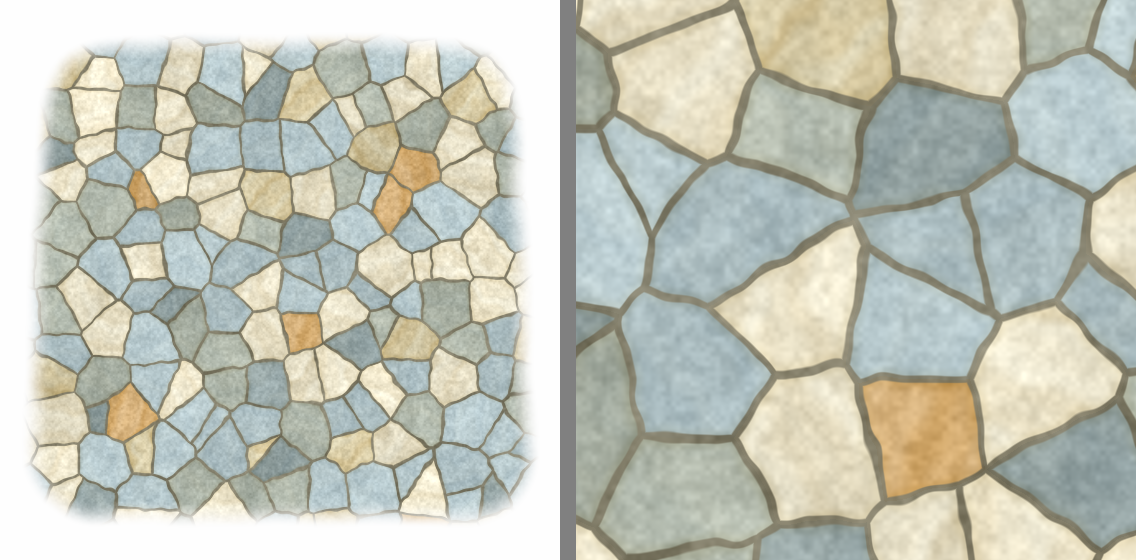
Left, the full canvas; right, a detail of the centre.
Give the GLSL for this texture, as a Shadertoy shader.

```glsl
// Crazy paving of pale slate and sandstone with dark joints, fading into a white border.

const float CELLS = 14.0;

vec3 hash3(vec2 p) {
    vec3 q = fract(p.xyx * vec3(0.1031, 0.1030, 0.0973));
    q += dot(q, q.yxz + 33.33);
    return fract((q.xxy + q.yzz) * q.zyx);
}

// Value noise that wraps after a whole number of lattice cells
float noise(vec2 uv, float period) {
    vec2 p = uv * period, i = floor(p), f = fract(p);
    f = f * f * (3.0 - 2.0 * f);
    vec2 a = mod(i, period), b = mod(i + 1.0, period);
    return mix(mix(hash3(a).x, hash3(vec2(b.x, a.y)).x, f.x),
               mix(hash3(vec2(a.x, b.y)).x, hash3(b).x, f.x), f.y);
}

// Stone centre (xy) and its weight (z): heavier stones push their joints outward
vec3 stoneSite(vec2 cell) {
    vec3 h = hash3(mod(cell, CELLS) + 7.0);
    return vec3(cell + 0.5 + 0.92 * (h.xy - 0.5), 0.3 * h.z);
}

// Weighted cellular pattern: joint distance, and the winning cell and centre
float stones(vec2 p, out vec2 cell, out vec2 centre) {
    vec2 base = floor(p);
    float best = 1e3;
    for (int y = -2; y <= 2; y++)
    for (int x = -2; x <= 2; x++) {
        vec2 c = base + vec2(x, y);
        vec3 s = stoneSite(c);
        float power = dot(p - s.xy, p - s.xy) - s.z;
        if (power < best) { best = power; cell = c; centre = s.xy; }
    }
    float edge = 1e3;
    for (int y = -2; y <= 2; y++)
    for (int x = -2; x <= 2; x++) {
        if (x == 0 && y == 0) continue;
        vec3 s = stoneSite(cell + vec2(x, y));
        float power = dot(p - s.xy, p - s.xy) - s.z;
        edge = min(edge, (power - best) / (2.0 * length(s.xy - centre)));
    }
    return edge;
}

vec3 stoneColour(float pick) {
    vec3 blueGrey = vec3(0.70, 0.77, 0.785), sage = vec3(0.68, 0.71, 0.66);
    vec3 cream = vec3(0.92, 0.89, 0.79), sand = vec3(0.83, 0.78, 0.63);
    vec3 rust = vec3(0.82, 0.67, 0.45), slate = vec3(0.58, 0.64, 0.64);
    if (pick < 0.36) return blueGrey;
    if (pick < 0.59) return sage;
    if (pick < 0.81) return cream;
    if (pick < 0.91) return sand;
    if (pick < 0.95) return rust;
    return slate;
}

void mainImage(out vec4 fragColor, in vec2 fragCoord) {
    vec2 uv = fragCoord / iResolution.xy;
    float pixel = CELLS / iResolution.y;

    // Layout, with slightly chipped edges
    vec2 chips = vec2(noise(uv, 70.0), noise(uv + 0.37, 70.0)) - 0.5;
    vec2 p = uv * CELLS + 0.07 * chips, cell, centre;
    float edge = stones(p, cell, centre);
    vec2 local = p - centre;
    vec3 h = hash3(mod(cell, CELLS) + 61.0);

    // Stone face: base tint, layered bands, blotches and fine grain
    vec3 colour = stoneColour(h.x) + 0.09 * (h.y - 0.5);
    float warmth = smoothstep(0.02, 0.2, colour.r - colour.b);
    float blotch = noise(uv, 45.0) - 0.5;
    float grain = 0.6 * noise(uv, 170.0) + 0.4 * noise(uv, 340.0) - 0.5;
    float angle = 6.2832 * h.z;
    float along = dot(local, vec2(cos(angle), sin(angle)));
    float bands = sin(7.0 * along + 3.0 * blotch + 20.0 * h.y)
                + 0.5 * sin(19.0 * along + 5.0 * blotch + 9.0 * h.x);
    colour += bands * mix(vec3(0.013, 0.010, 0.006), vec3(0.022, 0.034, 0.052), warmth);
    colour += 0.07 * blotch + 0.15 * grain;

    // Stained rims and dark mortar joints
    float rim = 1.0 - smoothstep(0.02, 0.13, edge);
    colour -= rim * vec3(0.035, 0.045, 0.07);
    float jointWidth = 0.019 + 0.018 * noise(uv, 30.0);
    float joint = 1.0 - smoothstep(jointWidth - 0.5 * pixel, jointWidth + 0.5 * pixel + 0.012, edge);
    vec3 mortar = vec3(0.49, 0.47, 0.39) + 0.16 * (noise(uv, 24.0) - 0.5) + 0.12 * grain;
    colour = mix(colour, mortar, 0.92 * joint);

    // Soft rounded outline, a little wider toward the bottom
    vec2 q = uv - 0.5;
    q.x /= 1.0 - 0.1 * q.y;
    vec2 corner = abs(q) - vec2(0.447, 0.435) + 0.13;
    float outline = length(max(corner, 0.0)) + min(max(corner.x, corner.y), 0.0) - 0.13;
    float fade = smoothstep(-0.045, 0.005, outline + 0.012 * (noise(uv, 12.0) - 0.5));
    fragColor = vec4(mix(clamp(colour, 0.0, 1.0), vec3(0.995), fade), 1.0);
}
```
